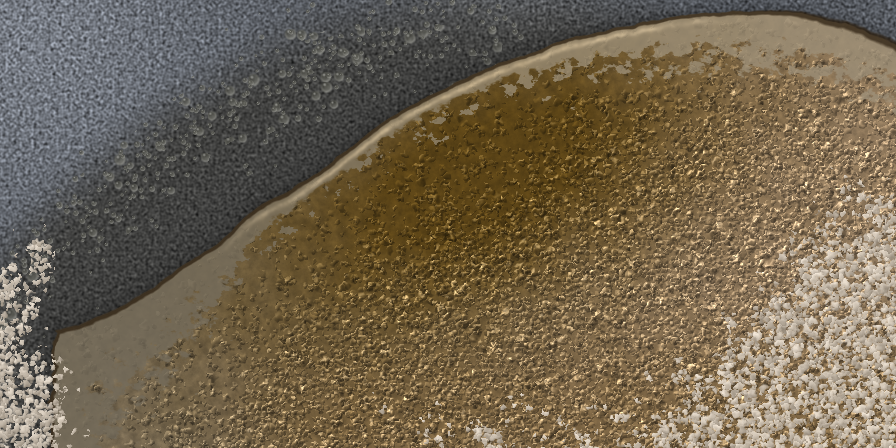
Reproduce this texture procedurally as a Shadertoy shader.

```glsl
// Amber syrup with sugar crystals spreading over a dark speckled pan.
// A bent parabola bounds the syrup; warped, jittered cells give droplets,
// grains and sugar, while gradient noise breaks up their density and tone.

vec2 hash2(vec2 p) {
    vec3 q = fract(vec3(p.xyx) * vec3(0.1031, 0.1030, 0.0973));
    q += dot(q, q.yzx + 33.33);
    return fract((q.xx + q.yz) * q.zy);
}

float gradientNoise(vec2 p) {
    vec2 i = floor(p), f = fract(p), u = f * f * (3.0 - 2.0 * f);
    vec2 a = hash2(i) - 0.5, b = hash2(i + vec2(1, 0)) - 0.5;
    vec2 c = hash2(i + vec2(0, 1)) - 0.5, d = hash2(i + 1.0) - 0.5;
    return 2.0 * mix(mix(dot(a, f), dot(b, f - vec2(1, 0)), u.x),
                     mix(dot(c, f - vec2(0, 1)), dot(d, f - 1.0), u.x), u.y);
}

float fbm(vec2 p) {
    float sum = 0.0, amp = 1.0;
    for (int i = 0; i < 4; i++) {
        sum += amp * gradientNoise(p);
        p = mat2(1.6, 1.2, -1.2, 1.6) * p + 7.3;
        amp *= 0.6;
    }
    return sum;
}

// Offset from the nearest jittered centre (xy) and its random value (z)
vec3 nearestGrain(vec2 p) {
    vec3 best = vec3(9.0);
    for (int j = -1; j <= 1; j++)
    for (int i = -1; i <= 1; i++) {
        vec2 cell = floor(p) + vec2(i, j);
        vec2 o = p - cell - 0.1 - 0.8 * hash2(cell);
        if (dot(o, o) < dot(best.xy, best.xy)) best = vec3(o, hash2(cell + 71.0).x);
    }
    return best;
}

// Bends cell space so that crystals become irregular
vec2 warp(vec2 p) {
    return p + 0.9 * vec2(gradientNoise(p * 1.4), gradientNoise(p * 1.4 + 57.0));
}

float syrupEdge(float x) {
    float left = max(0.43 - x, 0.0), right = max(x - 1.7, 0.0);
    return 0.974 - 0.34 * (x - 1.7) * (x - 1.7) + 1.4 * left * left - 0.48 * right * right
         - 0.026 * exp(-pow((x - 0.7) / 0.12, 2.0)) - 0.016 * exp(-pow((x - 0.49) / 0.05, 2.0));
}

vec3 panColour(vec2 p) {
    // Bright sloping wall fades into the dark floor
    float wall = p.y - (0.40 + 1.05 * p.x - 0.47 * p.x * p.x);
    float onWall = smoothstep(-0.08, 0.12, wall + 0.02 * fbm(p * 5.0));
    vec3 col = mix(vec3(0.255, 0.255, 0.25), vec3(0.345, 0.36, 0.385), onWall);
    vec2 glow = p - vec2(0.05, 0.93);
    col += vec3(0.12, 0.125, 0.135) * onWall * exp(-dot(glow, glow) * 6.0);
    col += 0.04 * exp(-pow((p.x - 1.15) / 0.2, 2.0)) * smoothstep(0.85, 1.0, p.y);
    col *= 1.0 + 0.75 * gradientNoise(p * 160.0) + 0.45 * gradientNoise(p * 105.0 + 31.0);

    // Clear droplets along the foot of the wall
    for (int k = 0; k < 2; k++) {
        float scale = k == 0 ? 32.0 : 58.0;
        vec3 g = nearestGrain(p * scale + float(k) * 19.0);
        float band = exp(-pow((wall + 0.06) / 0.085, 2.0)) * smoothstep(1.25, 0.95, p.x);
        float radius = 0.2 + 0.25 * fract(g.z * 37.0), d = length(g.xy) / radius;
        float present = step(g.z, band * (k == 0 ? 0.4 : 0.55));
        float light = dot(g.xy, vec2(0.5, -0.8)) / radius;
        vec3 bead = vec3(0.37, 0.37, 0.34) + 0.2 * light + 0.12 * smoothstep(0.4, 0.9, d);
        bead += 0.35 * smoothstep(0.4, 0.0, length(g.xy / radius - vec2(-0.3, 0.4)));
        col = mix(col, bead, 0.7 * present * smoothstep(1.15, 0.65, d));
    }
    return col;
}

vec3 syrupColour(vec2 p, float depth) {
    // Amber pool within paler, thinner syrup
    vec2 q = mat2(0.89, -0.45, 0.45, 0.89) * (p - vec2(1.08, 0.61)) / vec2(0.60, 0.31);
    float amber = exp(-pow(dot(q, q), 1.1)), clumps = fbm(p * 9.0);
    vec3 col = mix(vec3(0.46, 0.405, 0.315), vec3(0.57, 0.48, 0.37), smoothstep(0.4, 1.8, p.x));
    col = mix(col, vec3(0.47, 0.375, 0.235), 0.7 * smoothstep(0.4, 0.05, p.y) * smoothstep(0.3, 0.8, p.x));
    col = mix(col, vec3(0.355, 0.265, 0.09), clamp(1.1 * amber + 0.12 * clumps, 0.0, 1.0));
    col *= 1.0 + 0.22 * fbm(p * 45.0);

    // Pale film below the rim, torn into flecks where it thins
    float width = 0.03 + 0.07 * smoothstep(1.0, 1.75, p.x) + 0.10 * smoothstep(0.65, 0.35, p.x);
    float torn = 0.16 * fbm(p * vec2(26.0, 34.0)) * smoothstep(0.02, 0.07, depth);
    float film = smoothstep(width * 1.25, width * 0.85, depth + torn);
    vec3 filmTone = mix(vec3(0.45, 0.42, 0.36), vec3(0.62, 0.57, 0.48), smoothstep(0.3, 1.3, p.x));
    col = mix(col, filmTone, 0.75 * film);

    // Wet crystals, sparse in the pool and dense below it
    float dense = smoothstep(0.06, 0.42, depth + 0.12 * clumps + 0.1 * smoothstep(1.2, 1.8, p.x));
    for (int k = 0; k < 2; k++) {
        vec3 g = nearestGrain(warp(p * (k == 0 ? 95.0 : 60.0) + float(k) * 43.0));
        float d = length(g.xy), light = dot(g.xy, vec2(-0.55, 0.83)), glint = fract(g.z * 41.0);
        float present = step(g.z, 0.12 + (k == 0 ? 0.7 : 0.3) * dense) * (1.0 - 0.8 * film);
        vec3 lit = col * (0.92 + 0.75 * light);
        lit += vec3(0.40, 0.37, 0.32) * glint * smoothstep(0.0, 0.4, light) * (0.3 + 0.6 * dense);
        col = mix(col, lit, present * smoothstep(0.75, 0.3, d));
    }
    return col;
}

void mainImage(out vec4 fragColor, in vec2 fragCoord) {
    vec2 p = fragCoord / iResolution.y;
    float px = 1.0 / iResolution.y, slope = 0.68 * (1.7 - p.x);
    float depth = (syrupEdge(p.x) - p.y + 0.008 * fbm(p * 12.0)) / sqrt(1.0 + slope * slope);
    depth = min(depth, p.x - 0.12 + 0.02 * fbm(p * 14.0));

    // Pan, contact shadow, syrup and its gleaming rim
    vec3 col = panColour(p) * (1.0 - 0.25 * exp(-max(-depth, 0.0) * 45.0));
    col = mix(col, syrupColour(p, depth), smoothstep(-px, px, depth));
    float rim = 0.004 + 0.008 * smoothstep(1.6, 1.95, p.x);
    col = mix(col, vec3(0.17, 0.12, 0.06), 0.75 * smoothstep(rim + px, rim * 0.4, abs(depth - 0.003)));
    float gleam = smoothstep(0.45, 0.65, p.x) * smoothstep(1.75, 1.3, p.x) * (0.8 + fbm(p * 17.0));
    col += vec3(0.20, 0.18, 0.15) * gleam * exp(-pow((depth - 0.018) / 0.006, 2.0));

    // Dry sugar heaps at the lower right and left, clumped with bare gaps
    float bend = max(p.x - 1.25, 0.0);
    float heap = min(min(0.56, 0.05 + 1.45 * bend * bend) - p.y, (p.x - 0.95) * 0.6);
    float leftHeap = min(0.07 + 0.09 * smoothstep(0.3, 0.05, p.y) - p.x, 0.45 - p.y);
    float ragged = 0.17 * fbm(p * 15.0);
    float cover = max(smoothstep(-0.05, 0.17, heap + ragged) * smoothstep(-0.14, -0.04, heap) * 0.72,
                      smoothstep(-0.05, 0.1, leftHeap + ragged) * smoothstep(-0.1, 0.0, leftHeap) * 0.9);
    for (int k = 0; k < 2; k++) {
        vec3 g = nearestGrain(warp(p * (k == 0 ? 92.0 : 62.0) + float(k) * 27.0 + 9.0));
        float light = dot(g.xy, vec2(-0.5, 0.85));
        vec3 sugar = vec3(0.78, 0.735, 0.675) + 0.25 * light + 0.2 * (fract(g.z * 53.0) - 0.5);
        float present = step(g.z + 0.01, cover * (k == 0 ? 0.85 : 0.65));
        col = mix(col, sugar, 0.92 * present * smoothstep(0.75, 0.35, length(g.xy)));
    }
    fragColor = vec4(clamp(col, 0.0, 1.0), 1.0);
}
```
